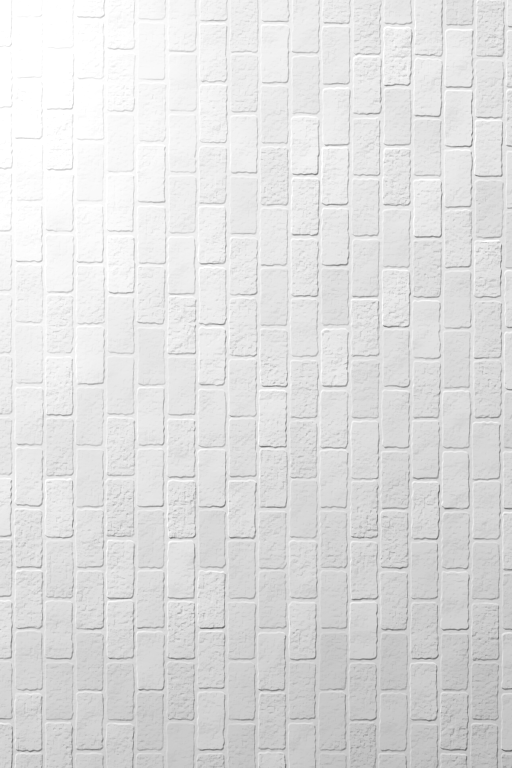
A Shadertoy shader for this texture:

```glsl
// Whitewashed brick wall with upright bricks in half-offset columns.
// A height field of worn rounded boxes plus plaster grain is lit from the
// upper left, over a tone that falls from the bright corner to the far one.

// Lengths are fractions of the canvas height; y runs downwards.
const float COLUMN_PITCH = 0.04006;
const float COLUMN_TAPER = 0.00052;   // columns narrow towards the bottom
const float COLUMN_START = 0.0174;
const float BRICK_PITCH = 0.0797;
const float BRICK_TAPER = 0.000074;   // bricks shorten column by column
const float BOND_LINE = 0.9395;       // level where all columns line up
const float JOINT = 0.0042;
const float CORNER = 0.0040;
const float EDGE_SOFTNESS = 0.0012;
const float EDGE_WEAR = 0.0018;
const float GRAIN_HEIGHT = 0.40;
const float SHADOW_STEP = 0.0010;
const float SHADOW_GAIN = 0.40;
const float HIGHLIGHT_GAIN = 0.12;
const float BRICK_TONE = 0.035;
const float PATCH_TONE = 0.04;
const vec2 TO_LIGHT = vec2(-0.5, -0.866);
const vec3 PAINT = vec3(1.0);

float hash(vec2 p) {
    vec3 q = fract(p.xyx * vec3(0.1031, 0.1030, 0.0973));
    q += dot(q, q.yzx + 33.33);
    return fract((q.x + q.y) * q.z);
}

float noise(vec2 p) {
    vec2 i = floor(p), f = fract(p);
    f = f * f * (3.0 - 2.0 * f);
    return mix(mix(hash(i), hash(i + vec2(1, 0)), f.x),
               mix(hash(i + vec2(0, 1)), hash(i + vec2(1, 1)), f.x), f.y);
}

float fbm(vec2 p) {
    float sum = 0.0, amp = 0.5;
    for (int i = 0; i < 3; i++) {
        sum += amp * noise(p);
        p = mat2(0.8, 0.6, -0.6, 0.8) * p * 1.9 + 17.3;
        amp *= 0.55;
    }
    return sum;
}

// Returns height, brick mask and a random value for the brick.
vec3 wall(vec2 p) {
    // Worn, slightly wandering outlines
    vec2 wear = vec2(noise(p * 210.0), noise(p * 210.0 + 51.7)) - 0.5;
    vec2 drift = vec2(noise(p * 28.0 + 9.1), noise(p * 28.0 + 77.0)) - 0.5;
    vec2 q = p + EDGE_WEAR * (wear + 0.8 * drift);

    // Column, then brick within the column
    float width = COLUMN_PITCH - COLUMN_TAPER * p.y;
    float cx = (q.x - COLUMN_START) / width + 1.0;
    float column = floor(cx);
    float tall = BRICK_PITCH - BRICK_TAPER * column;
    float cy = (q.y - BOND_LINE) / tall + 0.5 * mod(column, 2.0);
    vec2 id = vec2(column, floor(cy) + 40.0);
    float rnd = hash(id + 3.7);

    // Rounded box with small changes of size and place
    vec2 cell = vec2(width, tall);
    vec2 local = (fract(vec2(cx, cy)) - 0.5) * cell;
    vec2 jitter = vec2(hash(id + 11.3), hash(id + 23.9)) - 0.5;
    local -= jitter * vec2(0.0010, 0.0018);
    vec2 halfSize = 0.5 * (cell - JOINT) - 0.0005 * hash(id + 41.1);
    vec2 b = abs(local) - halfSize + CORNER;
    float d = length(max(b, 0.0)) + min(max(b.x, b.y), 0.0) - CORNER;
    float soft = max(EDGE_SOFTNESS, 0.7 / iResolution.y);
    float face = smoothstep(soft, -soft, d);

    // Plaster thickness, rough patches and fine pits
    float relief = mix(0.45, 1.0, rnd) * mix(0.5, 1.25, noise(p * 50.0));
    float rough = mix(0.45, 1.5, pow(hash(id + 61.5), 2.0));
    rough *= mix(0.5, 1.5, noise(p * 40.0 + 5.0));
    float grain = fbm(p * vec2(210.0, 270.0));
    float pits = smoothstep(0.6, 0.9, noise(p * 240.0 + 31.0));
    float height = face * relief + GRAIN_HEIGHT * grain * mix(0.5, rough, face);
    height -= 0.18 * pits * rough * face;
    return vec3(height, face, rnd);
}

void mainImage(out vec4 fragColor, in vec2 fragCoord) {
    vec2 p = vec2(fragCoord.x, iResolution.y - fragCoord.y) / iResolution.y;
    vec2 uv = vec2(fragCoord.x / iResolution.x, p.y);

    // Broad light across the wall
    float cornerDist = dot(uv, uv);
    float tone = 0.970 - 0.075 * uv.x - 0.155 * uv.y * uv.y;
    tone += 0.07 * exp(-7.0 * cornerDist);
    tone += PATCH_TONE * (fbm(p * 14.0) - 0.5);

    // Relief shading, washed out near the bright corner
    vec3 here = wall(p);
    vec2 reach = TO_LIGHT * max(SHADOW_STEP, 0.5 / iResolution.y);
    float slope = wall(p + reach).x - wall(p - reach).x;
    float contrast = mix(0.45, 1.0, smoothstep(0.0, 0.5, cornerDist));
    float shade = SHADOW_GAIN * max(slope, 0.0) - HIGHLIGHT_GAIN * max(-slope, 0.0);
    tone -= contrast * shade;

    // Brick faces differ slightly; joints stay a little lighter
    tone += contrast * mix(0.008, BRICK_TONE * (here.z - 0.5), here.y);
    fragColor = vec4(PAINT * clamp(tone, 0.0, 1.0), 1.0);
}
```
